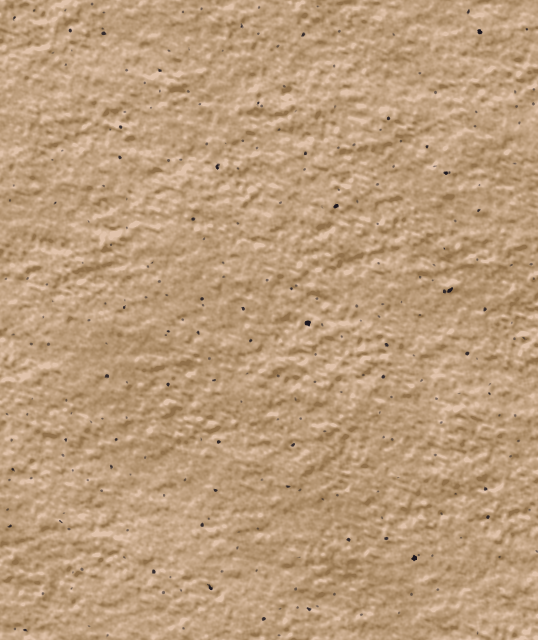
Give the GLSL for this texture, as a WebGL 1 fragment shader.

```glsl
precision highp float;
// Coarse brown kraft paper: softly lit fibrous relief with scattered dark flecks.
uniform vec2 u_resolution;

const vec3 PAPER_SHADE = vec3(0.57, 0.44, 0.29);
const vec3 PAPER_LIGHT = vec3(0.83, 0.71, 0.60);
const vec3 FLECK_INK = vec3(0.11, 0.09, 0.12);

float hash(vec2 p) {
  vec3 q = fract(p.xyx * 0.1031);
  q += dot(q, q.yzx + 33.33);
  return fract((q.x + q.y) * q.z);
}

vec2 hash2(vec2 p) {
  return vec2(hash(p + 17.3), hash(p + 71.9));
}

// Smooth value noise centred on zero.
float noise(vec2 p) {
  vec2 cell = floor(p);
  vec2 f = fract(p);
  f = f * f * (3.0 - 2.0 * f);
  float low = mix(hash(cell), hash(cell + vec2(1.0, 0.0)), f.x);
  float high = mix(hash(cell + vec2(0.0, 1.0)), hash(cell + 1.0), f.x);
  return mix(low, high, f.y) - 0.5;
}

vec2 rotate(vec2 p, float angle) {
  float c = cos(angle);
  float s = sin(angle);
  return vec2(c * p.x - s * p.y, s * p.x + c * p.y);
}

// Pulp surface: octaves stretched sideways, each turned to hide the lattice.
float pulpHeight(vec2 p) {
  float height = 0.0;
  float weight = 0.5;
  vec2 frequency = vec2(28.0, 47.0);
  float angle = 0.10;
  for (int i = 0; i < 3; i++) {
    height += weight * noise(rotate(p, angle) * frequency + 40.0);
    weight *= 0.75;
    frequency *= vec2(2.25, 1.95);
    angle = -1.7 * angle;
  }
  return height;
}

// Brightness from the slope towards the light; steep slopes stand out as glints.
float relief(vec2 p, vec2 towardsLight) {
  float slope = pulpHeight(p - towardsLight) - pulpHeight(p + towardsLight);
  float roughness = 1.0 + 1.0 * noise(p * vec2(11.0, 15.0) + 77.0);
  return roughness * slope * (1.1 + 3.0 * abs(slope));
}

// Faint, wavering horizontal ribs left by the drying felt.
float ribs(vec2 p, float count) {
  float waver = 2.6 * noise(p * vec2(7.0, 9.0) + 5.0);
  float strength = 0.6 + noise(p * vec2(9.0, 14.0) + 90.0);
  return strength * sin(6.2832 * (p.y * count + waver));
}

// A soft raised fold running across the sheet.
float crease(vec2 p, float level, float width) {
  float bend = 0.03 * noise(p * vec2(6.0, 1.0) + 11.0) - 0.06 * p.x;
  float d = (p.y - level - bend) / width;
  return exp(-d * d) * (0.6 + noise(p * vec2(5.0, 3.0) + 61.0));
}

// Coverage of irregular flecks, at most one in each grid cell.
float flecks(vec2 p, float count, float share, float radius, float blur) {
  vec2 cell = floor(p * count);
  vec2 centre = (cell + 0.2 + 0.6 * hash2(cell + count)) / count;
  vec2 shape = hash2(cell + 3.0 * count);
  vec2 d = rotate(p - centre, 3.1416 * shape.x);
  d.x *= mix(0.6, 1.0, shape.y);
  float size = radius * mix(0.55, 1.1, shape.y);
  float edge = length(d) + 0.9 * radius * noise(p * 300.0);
  float present = step(hash(cell + 7.0 * count), share);
  return present * (1.0 - smoothstep(size - blur, size + blur, edge));
}

// Pulp colour: blue fades fastest in the shade, so hollows turn warmer.
vec3 paperColour(float tone) {
  float t = clamp(tone, 0.0, 1.2);
  return mix(PAPER_SHADE, PAPER_LIGHT, vec3(t, t, pow(t, 1.1)));
}

void main() {
  vec2 p = gl_FragCoord.xy / u_resolution.y;
  float blur = 0.8 / u_resolution.y;

  // Gently warped coordinates break up straight runs of grain.
  vec2 warp = vec2(noise(p * 17.0), noise(p * 17.0 + 50.0));
  vec2 q = p + 0.006 * warp;

  // Paper tone: 0 is shaded pulp, 1 is lit pulp.
  float tone = 0.66;
  tone += relief(q, vec2(-0.0018, 0.003));
  tone += 0.22 * noise(q * vec2(4.0, 7.0) + 23.0);
  tone += 0.23 * noise(q * vec2(13.0, 30.0) + 31.0);
  tone += 0.08 * ribs(q, 41.0);
  tone += 0.22 * noise(p * vec2(150.0, 205.0));
  tone += 0.24 * noise(rotate(p, 0.6) * 270.0 + 300.0);
  tone += 0.17 * crease(q, 0.89, 0.014);
  vec3 colour = paperColour(tone);

  // Many faint specks, fewer plain ones and a handful of large ones.
  float ink = 0.50 * flecks(p, 33.0, 0.22, 0.0018, blur);
  ink = max(ink, 0.85 * flecks(p, 14.0, 0.27, 0.0026, blur));
  ink = max(ink, flecks(p, 5.0, 0.25, 0.0040, blur));

  gl_FragColor = vec4(mix(colour, FLECK_INK, ink), 1.0);
}
```
